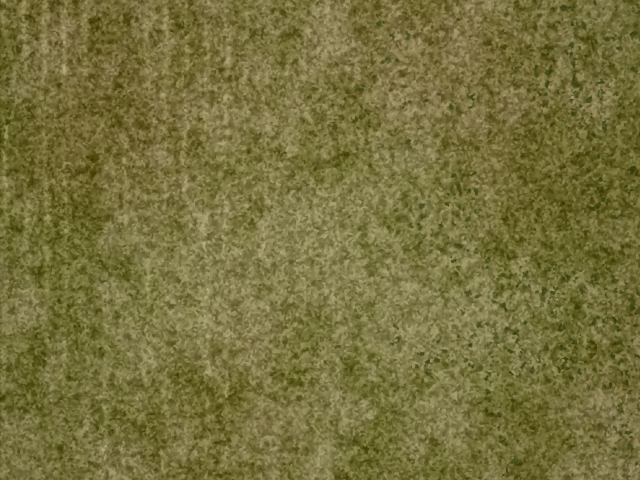
This texture is drawn by a Shadertoy shader. Its source:

```glsl
const vec3 OLIVE = vec3(0.415, 0.395, 0.165);
const vec3 STRAW = vec3(0.535, 0.495, 0.322);
const vec3 CLUMP_GREEN = vec3(0.27, 0.30, 0.10);
const vec3 RUSSET_SHIFT = vec3(0.025, -0.02, 0.01);

vec3 hash3(vec2 cell) {
    vec3 h = fract(cell.xyx * vec3(0.1031, 0.1030, 0.0973));
    h += dot(h, h.yxz + 33.33);
    return fract((h.xxy + h.yzz) * h.zyx);
}

// Cellular noise: random cell values blended by distance.
// stretch > 1 turns each cell into a blade with its own direction.
float cellBlend(vec2 p, float sharpness, float stretch) {
    vec2 base = floor(p);
    float total = 0.0;
    float weights = 0.0;
    for (int y = -1; y <= 1; y++) {
        for (int x = -1; x <= 1; x++) {
            vec2 cell = base + vec2(x, y);
            vec3 rnd = hash3(cell);
            vec2 d = p - cell - rnd.xy;
            float angle = 6.2832 * fract(rnd.z * 17.3);
            vec2 along = vec2(cos(angle), sin(angle));
            float across = along.x * d.y - along.y * d.x;
            float reach = dot(d, along);
            float dist2 = reach * reach / stretch + across * across * stretch;
            float w = exp(-sharpness * dist2) + 1e-5;
            total += w * rnd.z;
            weights += w;
        }
    }
    return total / weights;
}

// Dry and green areas, a little longer than wide.
float patches(vec2 p) {
    vec2 q = p * vec2(1.0, 0.75);
    return 0.36 * cellBlend(q * 4.0 + 7.0, 4.5, 1.0)
         + 0.32 * cellBlend(q * 11.0 + 31.0, 4.5, 1.2)
         + 0.32 * cellBlend(q * 29.0 + 53.0, 4.5, 1.2);
}

// Broken, slightly wandering vertical rows.
float mowingRows(vec2 p, float frequency) {
    float wander = 0.5 * sin(p.y * 9.0 + p.x * 5.0) + 0.3 * sin(p.y * 41.0);
    float row = pow(0.5 + 0.5 * sin(p.x * frequency + wander), 5.0);
    float gaps = smoothstep(0.42, 0.72, cellBlend(p * vec2(22.0, 5.5) + 11.0, 5.0, 1.0));
    return row * gaps;
}

// Small ragged weeds, kept in cells where the hash falls under the density.
float clumps(vec2 p, float scale, float density, float ragged) {
    vec2 q = p * scale;
    vec2 base = floor(q);
    float cover = 0.0;
    for (int y = -1; y <= 1; y++) {
        for (int x = -1; x <= 1; x++) {
            vec2 cell = base + vec2(x, y);
            vec3 rnd = hash3(cell + 170.0);
            float present = smoothstep(0.0, 0.06, density - rnd.z);
            float radius = mix(0.15, 0.42, fract(rnd.z * 41.7));
            float d = length(q - cell - rnd.xy) + ragged;
            cover = max(cover, present * (1.0 - smoothstep(radius - 0.2, radius + 0.2, d)));
        }
    }
    return cover;
}

void mainImage(out vec4 fragColor, in vec2 fragCoord) {
    vec2 p = fragCoord / iResolution.y;

    // Fine blades and coarser tufts
    float blades = cellBlend(p * 185.0, 5.0, 1.8) - 0.5;
    float tufts = cellBlend(p * 85.0 + 19.0, 4.5, 1.5) - 0.5;

    // Dry centre fading to greener edges
    vec2 fromCentre = p - vec2(0.62, 0.5);
    float dryness = 0.15 * exp(-4.0 * dot(fromCentre, fromCentre)) - 0.06;
    float straw = smoothstep(0.22, 0.78, patches(p) + dryness + 0.08 * tufts);
    vec3 color = mix(OLIVE, STRAW, straw);

    // Slow drift between russet and green
    float russet = cellBlend(p * 3.2 + 83.0, 4.0, 1.0) - 0.5;
    color += RUSSET_SHIFT * russet;

    // Pale rows on the left
    float leftSide = 1.0 - smoothstep(0.15, 0.85, p.x);
    color += 0.095 * leftSide * (mowingRows(p, 150.0) - 0.12);

    // Grain, with shaded gaps between tufts
    color += 0.22 * blades + 0.09 * tufts + 0.004;
    color -= 0.035 * smoothstep(0.12, 0.35, -tufts) * (1.0 - 0.5 * straw);

    // Weeds gather in groups, mostly on the right
    float group = smoothstep(0.5, 0.8, cellBlend(p * 7.0 + 97.0, 5.0, 1.0));
    float density = group * mix(0.04, 0.4, smoothstep(0.6, 1.15, p.x));
    float weeds = clumps(p, 66.0, density, 0.5 * blades);
    color = mix(color, CLUMP_GREEN + 0.14 * blades, 0.75 * weeds);

    // Slight darkening toward the corners
    color *= 1.02 - 0.1 * dot(fromCentre, fromCentre);
    fragColor = vec4(clamp(color, 0.0, 1.0), 1.0);
}
```
